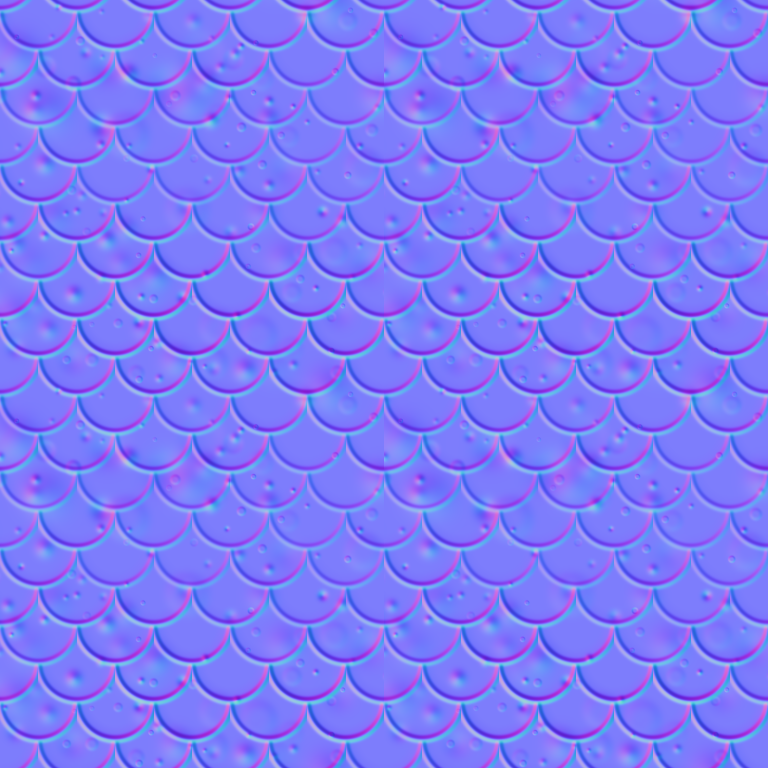
A WebGL 2 fragment shader for this texture map:

```glsl
#version 300 es
precision highp float;
// Tangent-space normal map of overlapping, dented fish scales.

uniform vec2 u_resolution;
out vec4 fragColor;

float hash(vec2 p) {
    return fract(sin(dot(p, vec2(127.1, 311.7))) * 43758.5453);
}

// Slope around the rims of one row of hanging half discs
vec2 rimSlope(vec2 p, float row) {
    float shift = 0.5 * mod(row, 2.0);
    float column = round(p.x - shift);
    vec2 centre = vec2(column + shift, 0.375 + 0.5 * row);
    vec2 toPoint = p - centre;
    float dist = length(toPoint);
    float d = dist - 0.5;

    // Rim depth drifts down the tile and differs from scale to scale
    float depth = 0.82 + 0.2 * cos(6.2832 * (0.2 - centre.y / 5.0));
    depth += 0.36 * (hash(vec2(mod(column, 5.0), mod(row, 10.0))) - 0.5);

    float inner = 0.85 * exp(-pow((d + 0.026) / 0.027, 2.0));
    float outer = 0.72 * exp(-pow((d - 0.03) / 0.028, 2.0));
    float shoulder = 0.1 * smoothstep(-0.2, -0.02, d) * (1.0 - smoothstep(-0.02, 0.02, d));
    float cuspFade = smoothstep(0.0, 0.06, -toPoint.y);
    return toPoint / max(dist, 0.001) * (inner - outer + shoulder) * depth * cuspFade;
}

// Scattered dents and bumps; cells wrap vertically only, leaving a faint side seam
vec2 dentSlope(vec2 p, float cells, float radius, float strength, float density, float seed) {
    float size = 5.0 / cells;
    vec2 base = floor(p / size);
    vec2 slope = vec2(0.0);
    for (int j = -1; j <= 1; j++) {
        for (int i = -1; i <= 1; i++) {
            vec2 cell = base + vec2(i, j);
            vec2 id = vec2(cell.x, mod(cell.y, cells)) + seed;
            vec2 spot = (cell + vec2(hash(id), hash(id + 17.3))) * size;
            float r = radius * mix(0.6, 1.3, hash(id + 31.7));
            vec2 v = (p - spot) / r;
            float q = dot(v, v);
            // Either a soft hollow or a flat-bottomed crater
            float profile = hash(id + 5.9) < 0.7 ? exp(-q) : 0.8 * q * exp(-q * q);
            float direction = hash(id + 47.1) < 0.75 ? -1.0 : 1.0;
            float present = step(hash(id + 63.5), density);
            slope += v * profile * direction * present * strength * mix(0.4, 1.2, hash(id + 71.9));
        }
    }
    return slope;
}

void main() {
    // Two tiles each way, every tile five scales wide and ten rows high
    vec2 p = fract(gl_FragCoord.xy / u_resolution * 2.0) * 5.0;

    // Rims of this row and of the row hanging over it
    float row = ceil((p.y - 0.375) / 0.5);
    vec2 slope = rimSlope(p, row) + rimSlope(p, row + 1.0);

    // Wear: broad hollows, medium dents, small pits
    slope += dentSlope(p, 8.0, 0.2, 0.42, 0.5, 3.0);
    slope += dentSlope(p, 10.0, 0.095, 0.8, 0.4, 29.0);
    slope += dentSlope(p, 15.0, 0.042, 1.0, 0.42, 83.0);

    // Encode the unit normal as a colour
    vec3 normal = normalize(vec3(slope, 1.0));
    fragColor = vec4(vec3(0.49) + 0.5 * normal, 1.0);
}
```
